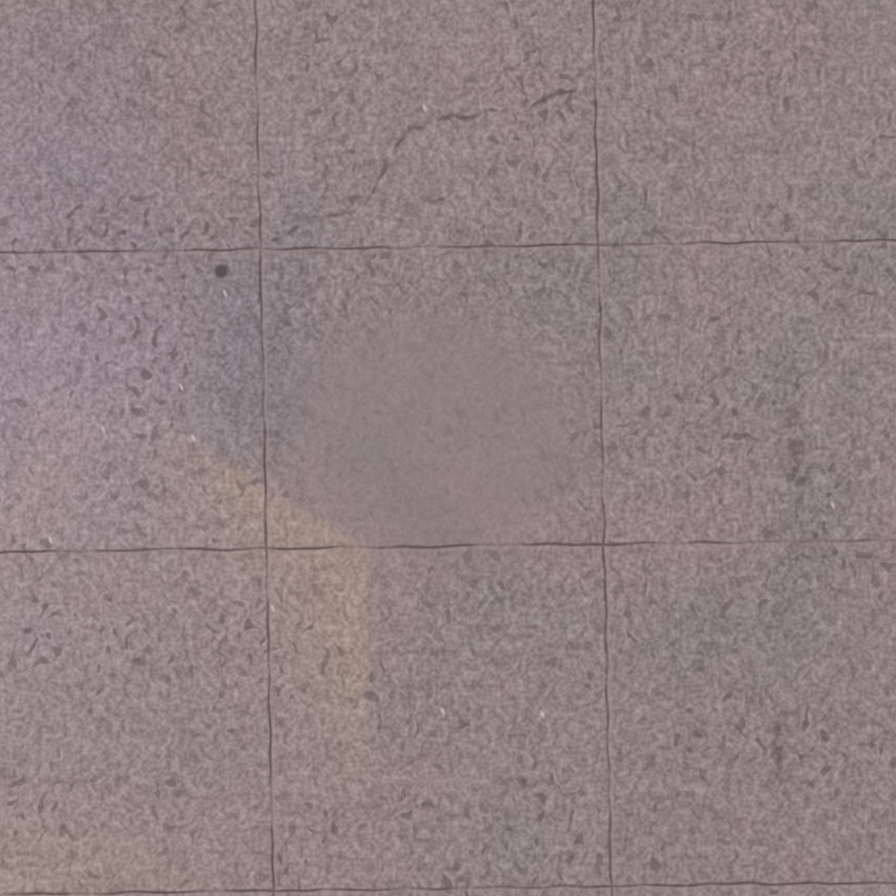
A Shadertoy shader for this texture:

```glsl
// Worn stone paving: three columns and three rows of large slabs seen at a
// slight tilt. Gradient noise makes grain, flecks and blotches; distance
// functions make the joints, cracks, stains and a slanted patch of warm light.

const vec3 STONE = vec3(0.565, 0.511, 0.512);
const vec3 MAUVE = vec3(0.575, 0.515, 0.555);
const vec3 ROSE  = vec3(0.590, 0.510, 0.500);
const vec3 SLATE = vec3(0.500, 0.470, 0.490);
const vec3 WARM  = vec3(0.660, 0.575, 0.525);
const vec3 SOOT  = vec3(0.330, 0.280, 0.290);
const vec3 CHIP  = vec3(0.800, 0.740, 0.730);
const float COLUMN_WIDTH = 0.377;

vec2 hash2(vec2 p) {
    vec3 q = fract(p.xyx * vec3(0.1031, 0.1030, 0.0973));
    q += dot(q, q.yzx + 33.33);
    return fract((q.xx + q.yz) * q.zy);
}

float cornerSlope(vec2 cell, vec2 corner, vec2 f) {
    float angle = 6.2832 * hash2(cell + corner + 57.0).x;
    return dot(vec2(cos(angle), sin(angle)), f - corner);
}

float gradientNoise(vec2 p) {
    vec2 i = floor(p), f = p - i;
    vec2 u = f * f * f * (f * (f * 6.0 - 15.0) + 10.0);
    float low  = mix(cornerSlope(i, vec2(0, 0), f), cornerSlope(i, vec2(1, 0), f), u.x);
    float high = mix(cornerSlope(i, vec2(0, 1), f), cornerSlope(i, vec2(1, 1), f), u.x);
    return 1.4 * mix(low, high, u.y);
}

float fbm(vec2 p) {
    float sum = 0.0, amp = 0.6;
    for (int i = 0; i < 4; i++) {
        sum += amp * gradientNoise(p);
        p = mat2(1.6, 1.2, -1.2, 1.6) * p + 7.3;
        amp *= 0.5;
    }
    return sum;
}

float segmentDistance(vec2 p, vec2 a, vec2 b) {
    vec2 ab = b - a;
    return length(p - a - ab * clamp(dot(p - a, ab) / dot(ab, ab), 0.0, 1.0));
}

float stroke(float d, float halfWidth, float blur) {
    return 1.0 - smoothstep(halfWidth - blur, halfWidth + blur, abs(d));
}

float blob(vec2 p, vec2 center, vec2 radius) {
    vec2 q = (p - center) / radius;
    return exp(-dot(q, q));
}

// Slab coordinates: whole numbers fall on the joints, rows shrink upward.
vec2 slabCoords(vec2 p) {
    float t = p.y - 0.008 - 0.014 * (p.x - 0.45);
    float column = (p.x - 0.285 - 0.02 * (1.0 - p.y)) / COLUMN_WIDTH + 1.0;
    return vec2(column, t * (2.417 + 0.525 * t));
}

// Warm light bounded by a diagonal and an upright edge, fading inward.
float lightPatch(vec2 p) {
    float diagonal = dot(p - vec2(0.3, 0.456), vec2(0.527, 0.85));
    float edge = max(diagonal, p.x - 0.41);
    float fade = smoothstep(0.05, 0.28, p.y) * smoothstep(0.13, 0.28, p.x);
    return (1.0 - smoothstep(-0.012, 0.008, edge)) * exp(9.0 * min(edge, 0.0)) * fade;
}

float cracks(vec2 p, float blur) {
    vec2 q = p + 0.009 * vec2(fbm(p * 22.0), fbm(p * 22.0 + 31.0));
    float d = segmentDistance(q, vec2(0.306, 0.729), vec2(0.341, 0.755));
    d = min(d, segmentDistance(q, vec2(0.341, 0.755), vec2(0.495, 0.779)));
    d = min(d, segmentDistance(q, vec2(0.417, 0.785), vec2(0.458, 0.859)));
    d = min(d, segmentDistance(q, vec2(0.458, 0.859), vec2(0.547, 0.876)));
    d = min(d, segmentDistance(q, vec2(0.586, 0.883), vec2(0.651, 0.902)));
    return stroke(d, 0.002, blur + 0.002) * smoothstep(-0.3, 0.2, gradientNoise(p * 45.0));
}

void mainImage(out vec4 fragColor, in vec2 fragCoord) {
    vec2 p = fragCoord / iResolution.xy;
    float blur = 0.75 / min(iResolution.x, iResolution.y);
    vec2 warped = p + 0.002 * vec2(gradientNoise(p * 30.0), gradientNoise(p * 30.0 + 9.0));
    vec2 slab = slabCoords(warped);
    vec2 tone = hash2(floor(slab) + 3.0) - 0.5;

    // Slab colour with broad discolouration
    vec3 color = STONE + 0.018 * tone.x;
    color = mix(color, MAUVE, 0.8 * blob(p, vec2(0.05, 0.65), vec2(0.3, 0.4)));
    color = mix(color, ROSE, 0.5 * smoothstep(-0.2, 0.5, fbm(p * 4.0 + 5.0)));
    color = mix(color, SLATE, 0.4 * smoothstep(0.0, 0.6, fbm(p * 5.0 + 19.0)));
    color = mix(color, SLATE, 0.5 * blob(p, vec2(0.27, 0.58), vec2(0.06, 0.12)));
    color += 0.045 * blob(p, vec2(0.0, 0.45), vec2(0.22, 0.3));
    float corner = blob(p, vec2(0.03, 0.0), vec2(0.26, 0.13));
    color = mix(color, WARM, clamp(0.75 * lightPatch(p) + 0.5 * corner, 0.0, 1.0));

    // Pitted grain, worn smooth in the middle slab
    float worn = smoothstep(0.25, 0.7, blob(p, vec2(0.48, 0.51), vec2(0.19, 0.16)));
    float rough = mix(1.0, 0.35, worn);
    vec2 g = p + 0.006 * vec2(gradientNoise(p * 50.0), gradientNoise(p * 50.0 + 13.0));
    float grain = 0.07 * gradientNoise(g * vec2(130.0, 105.0)) + 0.06 * gradientNoise(p * 215.0);
    color += rough * (grain + 0.035 * fbm(p * 28.0));
    float pits = smoothstep(0.22, 0.6, gradientNoise(g * vec2(95.0, 75.0) + 40.0));
    pits *= smoothstep(-0.5, 0.4, fbm(p * 9.0 + 2.0));
    color = mix(color, SOOT, 0.42 * pits * rough);

    // Joints: a pale lip beside a thin, broken dark line
    vec2 jointOffset = slab - round(slab);
    jointOffset *= vec2(COLUMN_WIDTH, 1.0 / (2.417 + 1.05 * p.y));
    float upright = stroke(jointOffset.x, 0.0014, blur + 0.0008);
    float level = stroke(jointOffset.y, 0.0014, blur + 0.0008);
    float lip = max(stroke(jointOffset.x - 0.003, 0.002, 0.002),
                    0.6 * stroke(jointOffset.y + 0.003, 0.002, 0.002));
    float broken = smoothstep(-0.4, 0.25, fbm(p * 14.0 + 23.0));
    color = mix(color, ROSE + 0.04, 0.5 * lip);
    color = mix(color, SOOT, max(upright, level) * mix(0.2, 0.75, broken));

    // Cracks, a round spot and upright stains
    color = mix(color, SOOT, 0.65 * cracks(p, blur));
    color = mix(color, SOOT, 0.85 * stroke(length(warped - vec2(0.247, 0.698)), 0.007, 0.003));
    float stain = blob(p, vec2(0.889, 0.48), vec2(0.012, 0.08)) + blob(p, vec2(0.87, 0.16), vec2(0.01, 0.04));
    color = mix(color, SOOT, 0.6 * stain * smoothstep(-0.2, 0.4, fbm(p * 55.0)));

    // Sparse pale chips, one candidate per grid cell
    vec2 cell = floor(p * 11.0), seed = hash2(cell + 71.0);
    vec2 chip = (fract(p * 11.0) - 0.2 - 0.6 * hash2(cell + 17.0)) / 11.0;
    float chipShape = stroke(length(chip * vec2(1.4, 0.8) + 0.3 * chip.yx), 0.0028, blur + 0.0008);
    color = mix(color, CHIP, 0.75 * chipShape * step(0.88, seed.x));

    fragColor = vec4(clamp(color, 0.0, 1.0), 1.0);
}
```
